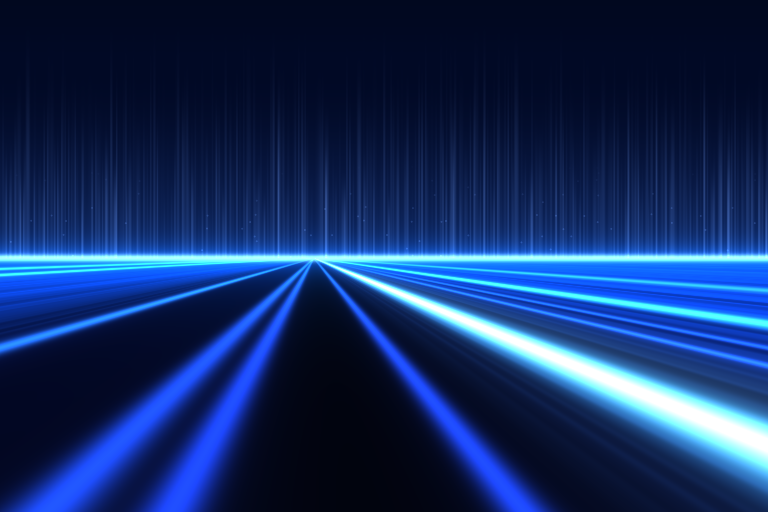
Give the GLSL for this background, as a Shadertoy shader.

```glsl
// Neon light beams racing to a glowing horizon under a sky of falling light streaks.

#define HORIZON 0.496
#define VANISH_X 0.613
#define SKY_TOP vec3(0.004, 0.035, 0.145)
#define SKY_LOW vec3(0.045, 0.120, 0.310)
#define RAIN_COLOR vec3(0.28, 0.36, 0.50)
#define RAIN_GAIN 0.27
#define BEAM_BLUE vec3(0.10, 0.24, 0.86)
#define BEAM_CYAN vec3(0.22, 0.86, 1.10)
#define GLOW_BLUE vec3(0.04, 0.36, 0.84)
#define FLOOR_DARK vec3(0.003, 0.008, 0.035)
#define STREAK_GAIN 0.95

const int BEAM_COUNT = 11;

// Each beam: slope from the vanishing point, half width, heat (0 blue, 1 cyan, above 1 white)
const vec3 BEAMS[BEAM_COUNT] = vec3[](
    vec3(-18.5, 1.50, 0.75), vec3(-3.49, 0.21, 0.35), vec3(-1.05, 0.16, 0.06),
    vec3(-0.56, 0.12, 0.00), vec3(0.83, 0.10, 0.00), vec3(2.42, 0.34, 1.90),
    vec3(4.22, 0.10, 0.12), vec3(5.05, 0.12, 0.15), vec3(6.90, 0.48, 1.10),
    vec3(-29.0, 3.00, 0.60), vec3(14.0, 1.00, 0.25));

float hash(float n) { return fract(sin(n * 127.1) * 43758.5453); }

float hash2(vec2 p) { return fract(sin(dot(p, vec2(127.1, 311.7))) * 43758.5453); }

float noise(float x) {
    float f = fract(x);
    return mix(hash(floor(x)), hash(floor(x) + 1.0), f * f * (3.0 - 2.0 * f));
}

// Vertical streaks with random position, strength and height
float rain(float x, float h) {
    float sum = 0.0;
    for (int i = 0; i < 3; i++) {
        float layer = float(i);
        float u = x * (65.0 + 42.0 * layer) + 17.3 * layer;
        float id = floor(u) + 211.0 * layer;
        float center = 0.4 + 0.2 * hash(id + 0.3);
        float line = 1.0 - smoothstep(0.05, 0.40, abs(fract(u) - center));
        float top = 0.14 + 0.34 * hash(id + 0.7);
        float fade = 1.0 - smoothstep(top * 0.3, top, h);
        sum += line * fade * pow(hash(id + 0.5), 2.0);
    }
    return sum;
}

// Small soft sparks hovering above the horizon
float sparks(vec2 p) {
    vec2 cell = floor(p * 75.0);
    vec2 offset = 0.3 + 0.4 * vec2(hash2(cell), hash2(cell + 9.0));
    float dotShape = 1.0 - smoothstep(0.05, 0.22, length(fract(p * 75.0) - offset));
    return dotShape * step(0.94, hash2(cell + 31.0));
}

vec3 skyColor(vec2 p, float h) {
    vec3 col = mix(SKY_LOW, SKY_TOP, smoothstep(0.0, 0.36, h));
    col = mix(col, SKY_TOP * 0.75, 0.6 * smoothstep(0.38, 0.5, h));
    col += RAIN_COLOR * RAIN_GAIN * rain(p.x, h);
    col += RAIN_COLOR * 0.3 * sparks(p) * (1.0 - smoothstep(0.06, 0.2, h));
    return col + GLOW_BLUE * (0.80 * exp(-h / 0.020) + 0.10 * exp(-h / 0.07));
}

// Fine grooves on the floor, constant along each ray
float streaks(float slope, float blur) {
    float u = sign(slope) * log(1.0 + abs(slope));
    float sum = 0.0;
    for (int i = 0; i < 3; i++) {
        float freq = 9.0 * exp2(float(i));
        float visible = 1.0 / (1.0 + pow(freq * blur / (1.0 + abs(slope)), 2.0));
        sum += mix(0.35, pow(noise(u * freq + 40.0), 2.0), visible);
    }
    return sum / 3.0;
}

vec3 floorColor(vec2 p, float depth) {
    float slope = (p.x - VANISH_X) / depth;
    float blur = sqrt(1.0 + slope * slope) / (iResolution.y * depth);
    float nearHorizon = exp(-depth / 0.07);

    // Dark lane, lit sides and a teal haze beside the hottest beam
    float side = smoothstep(1.0, 2.0, slope) + smoothstep(3.0, 5.0, -slope);
    float outer = smoothstep(2.5, 8.0, abs(slope));
    vec3 col = FLOOR_DARK + vec3(0.004, 0.014, 0.085) * smoothstep(0.7, 2.0, abs(slope));
    col += vec3(0.015, 0.11, 0.36) * outer;
    col += mix(vec3(0.08, 0.18, 0.36), vec3(0.05, 0.28, 0.85), outer)
         * side * streaks(slope, blur) * STREAK_GAIN;
    col += vec3(0.12, 0.20, 0.22) * exp(-pow((slope - 2.8) / 0.95, 2.0));

    // Beams widen toward the viewer and grow hotter toward the horizon
    for (int i = 0; i < BEAM_COUNT; i++) {
        vec3 beam = BEAMS[i];
        float width = length(vec2(beam.y, blur * 0.8));
        float dist = abs(slope - beam.x) / width;
        float core = exp(-dist * dist) * beam.y / width;
        float halo = 0.22 * exp(-dist / 1.8) * beam.y / width;
        vec3 tint = mix(BEAM_BLUE, BEAM_CYAN, min(beam.z + 0.5 * nearHorizon, 1.3));
        col += tint * core + BEAM_BLUE * halo;
        col += vec3(0.75, 0.5, 0.3) * max(beam.z - 1.0, 0.0) * core * core;
    }
    return col + GLOW_BLUE * (0.70 * exp(-depth / 0.020) + 0.36 * nearHorizon);
}

void mainImage(out vec4 fragColor, in vec2 fragCoord) {
    vec2 p = fragCoord / iResolution.y;
    float pixel = 1.0 / iResolution.y;
    float h = p.y - HORIZON;
    vec3 sky = skyColor(p, max(h, 0.0));
    vec3 ground = floorColor(p, max(-h, 0.5 * pixel));
    vec3 col = mix(ground, sky, smoothstep(-pixel, pixel, h));

    // Bright horizon line
    col += vec3(0.60, 0.70, 0.40) * exp(-pow(h / 0.0068, 2.0));
    fragColor = vec4(clamp(col, 0.0, 1.0), 1.0);
}
```
